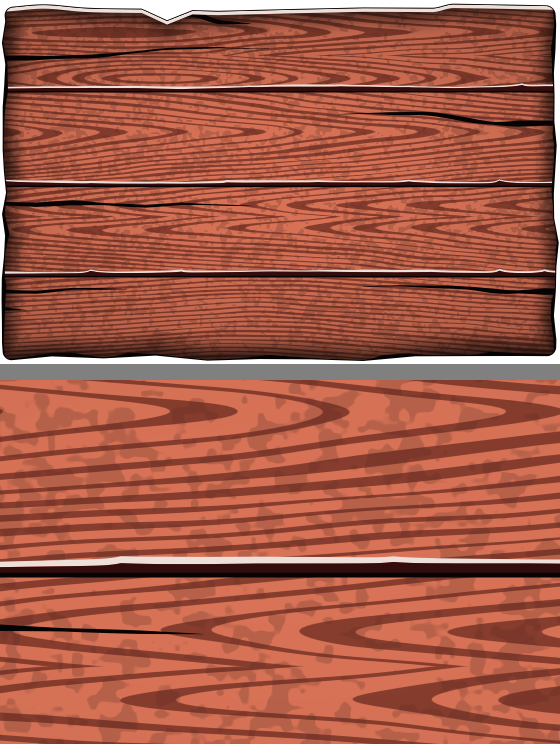
Top, the full canvas; bottom, a detail of the centre.
Write a WebGL 2 fragment shader that draws this texture.

```glsl
#version 300 es
precision highp float;
// Four weathered red planks with ragged ends on white. Grain is the contour
// lines of a warped distance field, one set per plank; seams, tapered cracks
// and an inner shadow are layered on top.
uniform vec2 u_resolution;
out vec4 outColor;

const float ASPECT = 1.542;
const vec3 WOOD = vec3(.85, .45, .34);
const vec3 GRAIN = vec3(.53, .24, .18);
const vec3 GAP = vec3(.20, .05, .05);
const vec3 INK = vec3(.02, .01, .01);
const vec3 RIM = vec3(.93, .88, .86);

float hash(vec2 p) {
  p = fract(p * vec2(.1031, .1137));
  p += dot(p, p.yx + 33.33);
  return fract((p.x + p.y) * p.x * 91.7);
}

float noise(vec2 p) {
  vec2 i = floor(p), f = fract(p);
  f = f * f * (3. - 2. * f);
  return mix(mix(hash(i), hash(i + vec2(1, 0)), f.x),
             mix(hash(i + vec2(0, 1)), hash(i + vec2(1, 1)), f.x), f.y);
}

// Piecewise linear noise, for splintered outlines
float ragged(float x, float seed) {
  float i = floor(x);
  return mix(hash(vec2(i + 50., seed)), hash(vec2(i + 51., seed)), fract(x));
}

// Coverage of the region where d > 0
float fill(float d) {
  return clamp(d * u_resolution.y + .5, 0., 1.);
}

// Dark grain lines: long ovals and arches around each plank's heart lines
float grain(vec2 p, int plank) {
  const vec4 heartA = vec4(-.15, .437, .64, .91);
  const vec4 heartB = vec4(-.15, .372, .64, .785);
  const vec4 heartX = vec4(.7, 1.8, -.2, .42);
  float dy = min(abs(p.y - heartA[plank]), abs(p.y - heartB[plank]));
  float dx = length(vec2(p.x - heartX[plank], .1));
  float phase = 76. * length(vec2(dy, .014)) + 6. * dx
              + 2.2 * noise(p * vec2(2.2, 9.)) + .5 * noise(p * vec2(7., 28.));
  float aa = fwidth(phase) * .6 + .001;
  float halfWidth = mix(.07, .30, noise(vec2(p.x * 3.5, floor(phase) * 7.3)));
  return smoothstep(aa, -aa, abs(fract(phase) - .5) - halfWidth);
}

// Cracks: start x, start y, tip x, half width; each steps by its rise
float cracks(vec2 p) {
  const vec4 crack[7] = vec4[7](
    vec4(0., .842, .74, .0065), vec4(.466, .962, .69, .011),
    vec4(1.542, .660, .93, .009), vec4(0., .441, .70, .008),
    vec4(0., .201, .35, .008), vec4(1.542, .200, 1., .009),
    vec4(0., .150, .075, .006));
  const float rise[7] = float[7](.026, -.025, .026, -.004, .002, .014, 0.);
  float cover = 0.;
  for (int i = 0; i < 7; i++) {
    vec4 c = crack[i];
    float t = (p.x - c.x) / (c.z - c.x);
    float y = c.y + rise[i] * smoothstep(.25, .65, t)
            + .008 * (ragged(p.x * 10., float(i) + 3.) - .5);
    float width = c.w * pow(clamp(1. - t, 0., 1.), .7)
                * (.5 + .7 * ragged(p.x * 14., float(i) + 20.));
    cover = max(cover, fill(width - abs(p.y - y)) * step(0., t) * step(t, 1.));
  }
  return cover;
}

void main() {
  vec2 p = gl_FragCoord.xy / u_resolution * vec2(ASPECT, 1.);
  const float seam[3] = float[3](.240, .488, .748);
  int plank = 0;
  for (int i = 0; i < 3; i++) plank += int(step(seam[i], p.y));

  // Ragged outline of the board, with a notch and a raised part on top
  float top = .968 + .014 * ragged(p.x * 5., 1.) + .012 * smoothstep(1.19, 1.25, p.x)
            + .010 * exp(-pow((p.x - .12) * 12., 2.))
            - .030 * max(0., 1. - abs(p.x - .46) / .07);
  float bottom = .006 + .018 * ragged(p.x * 7., 2.);
  float left = .003 + .014 * ragged(p.y * 17., 4.);
  float right = ASPECT - .003 - .016 * ragged(p.y * 15., 5.);
  vec2 inset = vec2(min(p.x - left, right - p.x), min(top - p.y, p.y - bottom));
  vec2 q = .025 - inset;
  float edge = .025 - length(max(q, 0.)) - min(max(q.x, q.y), 0.);

  // Wood with worn blotches and grain
  float blotch = .6 * noise(p * vec2(65., 85.)) + .4 * noise(p * vec2(130., 150.));
  blotch = smoothstep(.52, .62, blotch + .22 * (noise(p * 7.) - .5));
  vec3 color = WOOD * (1. - .15 * blotch);
  color = mix(color, GRAIN * (1. - .08 * blotch), grain(p, plank));

  // Shadow towards the ends and corners
  vec2 c = p / vec2(ASPECT, 1.) * 2. - 1.;
  color *= 1. - .17 * dot(c * c, vec2(.5, 1.));
  color *= mix(.28, 1., smoothstep(-.01, .085, edge + .02 * noise(p * 9.)));

  // Seams: pale chipped lip over a dark gap
  for (int i = 0; i < 3; i++) {
    float seed = float(i) + 8.;
    float lip = seam[i] + .007 + .008 * ragged(p.x * 4., seed)
              + .008 * pow(ragged(p.x * 16., seed + 9.), 7.);
    float lipWidth = .003 + .004 * ragged(p.x * 6., seed + 30.);
    color = mix(color, RIM, fill(lip + lipWidth - p.y) * fill(p.y - lip));
    color = mix(color, GAP, fill(lip - p.y) * fill(p.y - seam[i]));
    color = mix(color, INK, fill(.0022 - abs(p.y - seam[i])));
  }
  color = mix(color, INK, cracks(p));

  // Rim: pale along the top, black splinters on the other sides
  float splinter = .012 * pow(ragged((p.x + p.y) * 13., 40.), 2.) + .002;
  color = mix(color, INK, fill(splinter - min(inset.x, p.y - bottom)));
  color = mix(color, RIM, fill(.012 - (top - p.y)) * fill(edge - .002));
  color = mix(color, INK, fill(.0022 - edge));
  outColor = vec4(mix(vec3(1.), color, fill(edge)), 1.);
}
```
